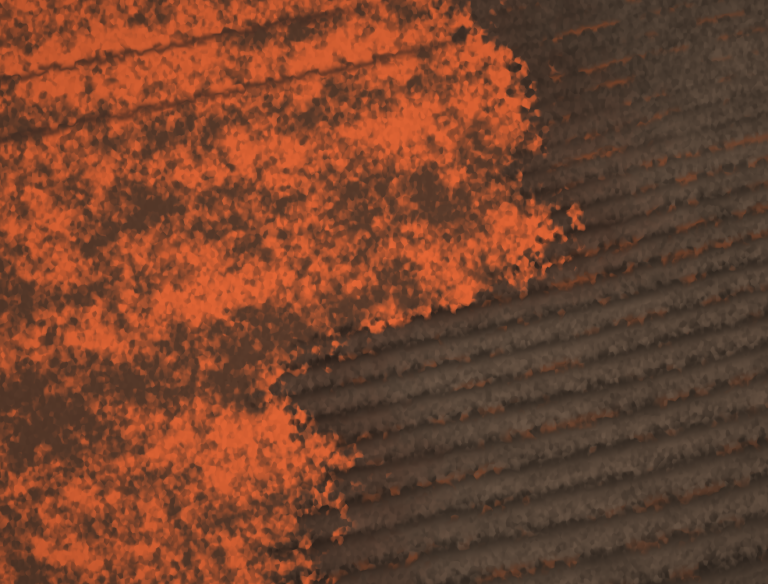
This texture is drawn by a Shadertoy shader. Its source:

```glsl
// Aerial view of an orange flower meadow giving way to dark, slanted crop rows.

const float ROW_SLOPE = 0.23;

float hash(vec2 cell) {
    vec3 h = fract(vec3(cell.xyx) * 0.1031);
    h += dot(h, h.yzx + 33.33);
    return fract((h.x + h.y) * h.z);
}

// Smooth cellular noise: random cell values blended by nearness.
float cellNoise(vec2 p) {
    vec2 base = floor(p);
    float total = 0.0, weights = 0.0;
    for (int j = -1; j <= 1; j++) {
        for (int i = -1; i <= 1; i++) {
            vec2 cell = base + vec2(i, j);
            vec2 site = cell + vec2(hash(cell + 17.3), hash(cell + 71.9));
            vec2 d = site - p;
            float w = exp(-6.0 * dot(d, d));
            total += w * hash(cell);
            weights += w;
        }
    }
    return total / weights;
}

float bump(float x, float center, float width) {
    float d = (x - center) / width;
    return exp(-d * d);
}

// Soft ellipse whose long axis follows the rows.
float patchAt(vec2 p, vec2 center, vec2 radius) {
    vec2 d = p - center;
    d.y -= ROW_SLOPE * d.x;
    d /= radius;
    return exp(-dot(d, d));
}

// Horizontal extent of the meadow at height y.
float meadowEdge(float y) {
    float x = 0.53 + 0.37 * smoothstep(0.39, 0.54, y);
    x -= 0.11 * smoothstep(0.83, 0.97, y);
    x += 0.06 * bump(y, 0.60, 0.05) + 0.05 * bump(y, 0.21, 0.06);
    return x - 0.07 * bump(y, 0.33, 0.035) - 0.03 * bump(y, 0.70, 0.025);
}

// Broad bare and dense areas inside the meadow.
float meadowDensity(vec2 p) {
    float bare = patchAt(p, vec2(0.24, 0.63), vec2(0.10, 0.05));
    bare += 0.7 * patchAt(p, vec2(0.32, 0.785), vec2(0.12, 0.03));
    bare += 0.6 * patchAt(p, vec2(0.10, 0.74), vec2(0.10, 0.03));
    bare += 0.8 * patchAt(p, vec2(0.70, 0.68), vec2(0.20, 0.035));
    bare += 1.7 * patchAt(p, vec2(0.43, 0.405), vec2(0.13, 0.05));
    bare += 1.1 * patchAt(p, vec2(0.08, 0.31), vec2(0.14, 0.08));
    bare += 0.8 * patchAt(p, vec2(0.08, 0.48), vec2(0.14, 0.05));
    bare += 0.7 * patchAt(p, vec2(0.38, 0.13), vec2(0.12, 0.04));
    bare += 0.9 * patchAt(p, vec2(0.02, 0.13), vec2(0.08, 0.12));
    float dense = 1.3 * patchAt(p, vec2(0.06, 0.63), vec2(0.12, 0.05));
    dense += 1.2 * patchAt(p, vec2(0.74, 0.80), vec2(0.24, 0.06));
    dense += patchAt(p, vec2(0.14, 0.88), vec2(0.32, 0.08));
    dense += 0.9 * patchAt(p, vec2(0.70, 0.95), vec2(0.20, 0.05));
    dense += 0.7 * patchAt(p, vec2(0.54, 0.54), vec2(0.25, 0.04));
    dense += 0.8 * patchAt(p, vec2(0.92, 0.60), vec2(0.12, 0.05));
    dense += 0.9 * patchAt(p, vec2(0.44, 0.24), vec2(0.18, 0.06));
    return 0.52 - 0.29 * bare + 0.23 * dense;
}

// Thin wheel track with a ragged outline, fading out toward its right end.
float track(vec2 p, float startY, float slope, float endX, float ragged) {
    float d = p.y - startY - slope * p.x + 0.014 * ragged;
    return bump(d, 0.0, 0.007) * (1.0 - smoothstep(endX - 0.18, endX, p.x));
}

void mainImage(out vec4 fragColor, in vec2 fragCoord) {
    vec2 p = fragCoord / iResolution.y;

    // Noise from broad clumps to single leaves.
    float broad = cellNoise(p * vec2(11.0, 17.0)) - 0.5;
    float clump = cellNoise(p * 36.0 + 5.0) - 0.5;
    float tuft = cellNoise(p * 84.0 + 11.0) - 0.5;
    float leaf = cellNoise(p * vec2(165.0, 125.0) + 23.0) - 0.5;
    float mottling = 0.45 * broad + 0.48 * clump + 0.55 * tuft + 0.40 * leaf;

    // Crop rows widen toward the bottom of the field.
    float q = p.y - ROW_SLOPE * p.x + 0.004 * sin(7.0 * p.x + 3.0 * p.y);
    float row = 18.0 * q + 8.0 * q * q + 0.07 + 0.2 * tuft + 0.15 * leaf;
    float phase = fract(row + 0.5) - 0.5;
    float furrow = bump(phase, 0.0, 0.21);
    float rowFade = 1.0 - 0.8 * smoothstep(0.55, 0.90, p.y);

    // Crop foliage.
    float inside = meadowEdge(p.y) - p.x + 0.08 * clump + 0.08 * tuft + 0.04 * leaf;
    float meadow = smoothstep(-0.04, 0.04, inside);
    vec3 crop = mix(vec3(0.29, 0.21, 0.165), vec3(0.325, 0.26, 0.21),
                    smoothstep(0.0, 0.30, -inside));
    crop *= 1.0 + 0.25 * leaf + 0.18 * tuft + 0.12 * broad;
    crop *= 1.04 - 0.31 * furrow * rowFade;
    crop *= 1.0 - 0.14 * patchAt(p, vec2(0.98, 0.92), vec2(0.18, 0.12));

    // Sparse, broken blooms line the furrows.
    float streak = cellNoise(vec2(p.x * 13.0, floor(row + 0.5) * 3.7));
    float stray = bump(phase, 0.10, 0.15);
    stray *= smoothstep(0.45, 1.0, streak + 0.7 * tuft + 0.4 * clump);
    stray *= 1.0 - 0.5 * smoothstep(0.1, 0.6, -inside);
    crop = mix(crop, vec3(0.58, 0.29, 0.16), 0.6 * stray);

    // Blooms over reddish soil, with faint bands along the rows.
    float bands = 0.04 * sin(52.0 * q) + 0.03 * sin(87.0 * q + 2.0 * p.x);
    float density = meadowDensity(p) + bands + mottling;
    float cover = smoothstep(0.08, 0.97, density);
    vec3 flowers = mix(vec3(0.335, 0.22, 0.16), vec3(0.83, 0.37, 0.195), cover);
    flowers *= 1.0 + 0.08 * leaf;
    float tracks = track(p, 0.863, 0.20, 0.72, tuft) + track(p, 0.76, 0.213, 0.84, tuft);
    flowers = mix(flowers, vec3(0.27, 0.18, 0.14), 0.7 * min(tracks, 1.0));

    // Gentle darkening toward the corners.
    vec3 color = mix(crop, flowers, meadow);
    vec2 fromCenter = fragCoord / iResolution.xy - 0.5;
    color *= 1.04 - 0.30 * dot(fromCenter, fromCenter);
    fragColor = vec4(color, 1.0);
}
```
